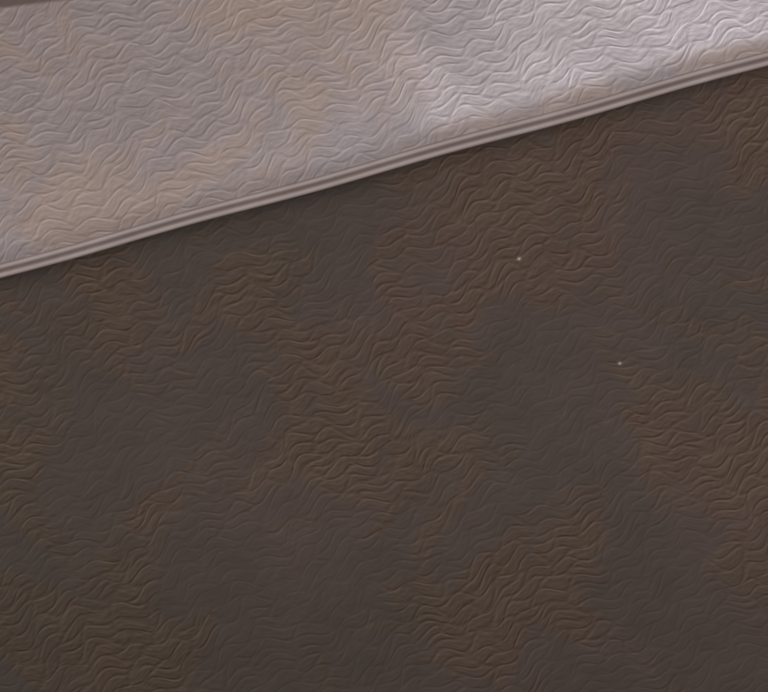
Give the GLSL for this texture, as a WebGL 1 fragment shader.

```glsl
precision highp float;
uniform vec2 u_resolution;

const float SEAM_LEFT = 0.598;      // seam height at the left border
const float SEAM_RISE = 0.307;      // climb of the seam across the canvas
const float SEAM_WIDTH = 0.021;
const float GRAIN_ANGLE = 0.48;     // direction of the leather creases
const float DARK_RELIEF = 0.085;
const float PANEL_RELIEF = 0.10;
const float SHINE_RELIEF = 0.20;
const vec2 LIGHT_STEP = vec2(-0.0012, 0.0022);
const vec3 DARK_WARM = vec3(0.310, 0.258, 0.236);
const vec3 DARK_COOL = vec3(0.272, 0.240, 0.212);
const vec3 PANEL_BASE = vec3(0.535, 0.480, 0.465);
const vec3 PANEL_SHINE = vec3(0.700, 0.660, 0.672);
const vec3 TAN_TINT = vec3(0.030, 0.008, -0.018);
const vec3 SEAM_LIGHT = vec3(0.600, 0.550, 0.535);
const vec3 SEAM_DARK = vec3(0.350, 0.295, 0.280);

vec2 hash2(vec2 cell) {
  vec3 q = fract(cell.xyx * vec3(0.1031, 0.1030, 0.0973));
  q += dot(q, q.yzx + 33.33);
  return fract((q.xx + q.yz) * q.zy);
}

// Distances to the nearest and second nearest cell points
vec2 cellular(vec2 p) {
  vec2 base = floor(p);
  vec2 f = p - base;
  vec2 nearest = vec2(8.0);
  for (int j = -1; j <= 1; j++) {
    for (int i = -1; i <= 1; i++) {
      vec2 o = vec2(float(i), float(j));
      float d = length(o + hash2(base + o) - f);
      nearest.y = min(nearest.y, max(nearest.x, d));
      nearest.x = min(nearest.x, d);
    }
  }
  return nearest;
}

vec2 rotate(vec2 p, float a) {
  float c = cos(a);
  float s = sin(a);
  return vec2(c * p.x + s * p.y, c * p.y - s * p.x);
}

// Soft blotches from folded, turning sines, roughly -1 to 1
float blotches(vec2 p) {
  float sum = 0.0;
  float amp = 0.5;
  for (int i = 0; i < 5; i++) {
    p += 0.55 * sin(p.yx * 1.3 + float(i) * 2.1);
    sum += amp * sin(p.x) * sin(p.y + 0.7);
    p = rotate(p, 0.9) * 1.8;
    amp *= 0.66;
  }
  return sum;
}

// Leather height: stretched creases over fine pores
float leatherHeight(vec2 p) {
  vec2 g = rotate(p, GRAIN_ANGLE);
  g += 0.010 * sin(g.yx * vec2(47.0, 31.0)) + 0.004 * sin(g.yx * vec2(131.0, 113.0));
  vec2 crease = cellular(g * vec2(24.0, 58.0));
  vec2 pore = cellular(g * vec2(85.0, 145.0) + 7.0);
  return 0.6 * smoothstep(0.0, 0.35, crease.y - crease.x) + 0.5 * pore.x;
}

// Soft stripe of given centre and half width
float stripe(float x, float centre, float halfWidth) {
  float t = (x - centre) / halfWidth;
  return exp(-t * t);
}

void main() {
  vec2 uv = gl_FragCoord.xy / u_resolution;
  vec2 p = uv * vec2(u_resolution.x / u_resolution.y, 1.0);
  float aa = 1.2 / u_resolution.y;
  float above = uv.y - SEAM_LEFT - SEAM_RISE * uv.x;
  above += 0.0012 * sin(uv.x * 19.0);

  float relief = leatherHeight(p) - leatherHeight(p + LIGHT_STEP);
  float broad = blotches(p * 8.0 + 2.0);
  float fine = blotches(rotate(p, GRAIN_ANGLE) * vec2(42.0, 70.0));
  float patchy = smoothstep(-0.35, 0.5, blotches(p * 11.0 + 9.0));

  // Dark leather, warmer toward the upper right
  float warmth = clamp(0.42 + 0.35 * uv.x + 0.28 * uv.y + 0.35 * broad - 0.1, 0.0, 1.0);
  vec3 dark = mix(DARK_COOL, DARK_WARM, warmth);
  dark += TAN_TINT * 0.6 * (patchy - 0.4);
  dark += DARK_RELIEF * relief * (0.35 + 0.65 * patchy) + 0.009 * fine;
  dark *= 1.0 - 0.35 * exp(min(above, 0.0) / 0.014);
  dark *= 1.0 - 0.08 * smoothstep(0.35, 0.0, uv.y);

  // Two small bright flecks
  for (int i = 0; i < 2; i++) {
    vec2 fleck = vec2(0.676, 0.626) + float(i) * vec2(0.131, -0.151);
    dark += 0.28 * exp(-dot(uv - fleck, uv - fleck) / 0.000006);
  }

  // Pale panel with a sheen fading into a matte border by the seam
  float border = smoothstep(0.030, 0.062, above + 0.008 * broad);
  float shine = smoothstep(0.42, 0.72, uv.x + 0.08 * broad) * border;
  shine *= 0.72 + 0.28 * patchy;
  float lift = 0.22 * smoothstep(0.0, 0.7, uv.x) + 0.12 * stripe(above, 0.07, 0.06);
  vec3 panel = mix(PANEL_BASE, PANEL_SHINE, clamp(lift + 0.75 * shine, 0.0, 1.0));
  panel += TAN_TINT * (patchy - 0.35) * (1.0 - shine);
  panel += mix(PANEL_RELIEF, SHINE_RELIEF, shine) * relief;
  panel += 0.018 * fine + 0.012 * broad;
  panel *= 1.0 - 0.07 * stripe(above, 0.028, 0.012);

  // Dark fold in the upper left corner
  float fold = uv.y - 0.989 - 0.14 * uv.x;
  panel = mix(panel, SEAM_DARK, 0.85 * smoothstep(-0.004, 0.003, fold));

  // Seam: two rounded cords split by a dark groove
  float across = above / SEAM_WIDTH;
  float cords = stripe(across, 0.22, 0.20) + 1.05 * stripe(across, 0.80, 0.18);
  vec3 seam = mix(SEAM_DARK, SEAM_LIGHT, clamp(cords, 0.0, 1.0));
  seam += 0.02 * fine + 0.04 * shine;

  vec3 color = mix(dark, seam, smoothstep(-aa, aa, above));
  color = mix(color, panel, smoothstep(-aa, aa, above - SEAM_WIDTH));
  gl_FragColor = vec4(clamp(color, 0.0, 1.0), 1.0);
}
```
